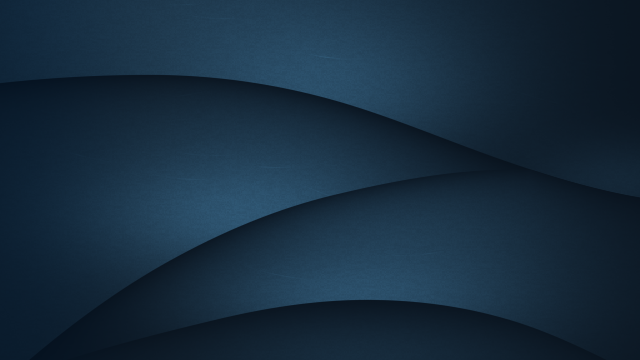
Give the GLSL for this background, as a Shadertoy shader.

```glsl
float hash(vec2 p) {
    p = fract(p * vec2(123.34, 456.21));
    p += dot(p, p + 45.32);
    return fract(p.x * p.y);
}

float noise(vec2 p) {
    vec2 i = floor(p), f = fract(p);
    f = f * f * (3.0 - 2.0 * f);
    return mix(mix(hash(i), hash(i + vec2(1, 0)), f.x),
               mix(hash(i + vec2(0, 1)), hash(i + vec2(1, 1)), f.x), f.y);
}

// Smooth curve through knots (x, height, slope), straight beyond both ends
float curve(float x, vec3 k[5]) {
    float y = k[0].y + k[0].z * (x - k[0].x);
    for (int i = 0; i < 4; i++) {
        vec3 a = k[i], b = k[i + 1];
        float w = b.x - a.x, t = (x - a.x) / w, s = 1.0 - t;
        if (t >= 0.0)
            y = s * s * ((1.0 + 2.0 * t) * a.y + t * w * a.z)
              + t * t * ((3.0 - 2.0 * t) * b.y - s * w * b.z);
    }
    return x > k[4].x ? k[4].y + k[4].z * (x - k[4].x) : y;
}

float glow(vec2 p, vec2 center, vec2 radius) {
    vec2 d = (p - center) / radius;
    return exp(-dot(d, d));
}

// Approximate distance below a curve
float depthBelow(float edge, float y) {
    float slope = dFdx(edge) * iResolution.y;
    return (edge - y) / sqrt(1.0 + slope * slope);
}

// Lay a shaded sheet under an edge
float addSheet(float below, float sheet, float depth, float strength, float reach) {
    float shaded = sheet * (1.0 - strength * exp(-max(depth, 0.0) / reach));
    float pixel = 1.0 / iResolution.y;
    return mix(below, shaded, smoothstep(-0.7 * pixel, 0.7 * pixel, depth));
}

// Faint curved hairlines scattered over the surface
float scratches(vec2 p) {
    float sum = 0.0;
    for (int i = 0; i < 16; i++) {
        vec2 seed = vec2(float(i) + 0.7, 3.1);
        vec2 q = p - vec2(1.7 * hash(seed), hash(seed + 5.3));
        float len = 0.05 + 0.09 * hash(seed + 9.7);
        float tilt = 0.5 * hash(seed + 2.9) - 0.35;
        float d = abs(q.y - tilt * q.x - 0.8 * q.x * q.x);
        sum += smoothstep(0.003, 0.0, d) * smoothstep(len, 0.0, abs(q.x)) * noise(p * 50.0);
    }
    return sum;
}

void mainImage(out vec4 fragColor, in vec2 fragCoord) {
    vec2 p = fragCoord / iResolution.y;
    p.x *= 1.7778 * iResolution.y / iResolution.x;

    // Sheet edges
    float upper = curve(p.x, vec3[5](vec3(0, 0.769, 0.11), vec3(0.417, 0.792, 0),
        vec3(0.926, 0.722, -0.28), vec3(1.389, 0.558, -0.35), vec3(1.778, 0.451, -0.17)));
    float middle = curve(p.x, vec3[5](vec3(0.081, 0, 0.85), vec3(0.463, 0.271, 0.56),
        vec3(0.926, 0.458, 0.24), vec3(1.48, 0.528, -0.04), vec3(1.778, 0.516, -0.04)));
    float lower = curve(p.x, vec3[5](vec3(0.185, 0, 0.32), vec3(0.6, 0.112, 0.24),
        vec3(1.019, 0.167, 0), vec3(1.43, 0.107, -0.31), vec3(1.685, 0, -0.49)));

    // Light on each sheet
    float light = 0.03 + 0.5 * glow(p, vec2(0.6, 0.95), vec2(0.75, 0.55))
                + 0.45 * glow(p, vec2(0.93, 0.74), vec2(0.4, 0.22))
                + 0.25 * glow(p, vec2(1.72, 0.49), vec2(0.25, 0.12));
    float midLight = 0.12 + 0.45 * glow(p, vec2(0.75, 0.5), vec2(0.55, 0.5))
                   + 0.4 * glow(p, vec2(0.66, 0.4), vec2(0.4, 0.15));
    float lowLight = 0.04 + 0.62 * glow(p, vec2(1.05, 0.27), vec2(0.55, 0.4))
                   + 0.25 * glow(p, vec2(0.95, 0.17), vec2(0.4, 0.1));
    float baseLight = 0.08 + 0.3 * glow(p, vec2(1.0, 0.0), vec2(0.5, 0.15));

    // Stack the sheets with their shadows
    light = addSheet(light, midLight, depthBelow(upper, p.y), 0.85, 0.07);
    light = addSheet(light, lowLight, depthBelow(min(upper, middle), p.y), 0.75, 0.05);
    light = addSheet(light, baseLight, depthBelow(lower, p.y), 0.65, 0.05);

    // Brushed grain and wear
    float grain = hash(floor(p * 288.0)) - 0.5;
    float fibre = noise(p * vec2(60.0, 220.0)) - 0.5;
    light *= 1.0 + 0.08 * grain + 0.06 * fibre + 0.2 * scratches(p);

    vec3 color = mix(vec3(0.03, 0.065, 0.105), vec3(0.19, 0.35, 0.465), light);
    color += vec3(-0.015, 0.0, 0.015) * smoothstep(0.5, 0.0, p.x);
    fragColor = vec4(color, 1.0);
}
```
